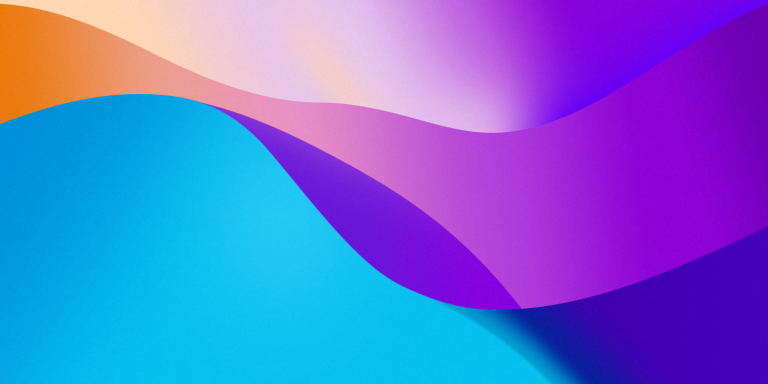
Reproduce this background procedurally as a Shadertoy shader.

```glsl
#define ORANGE vec3(0.92, 0.48, 0.05)
#define PEACH vec3(1.00, 0.84, 0.70)
#define PINK vec3(0.91, 0.57, 0.77)
#define LILAC vec3(0.90, 0.77, 0.93)
#define ORCHID vec3(0.69, 0.25, 0.86)
#define MAGENTA vec3(0.55, 0.01, 0.84)
#define VIOLET vec3(0.40, 0.00, 0.96)
#define INDIGO vec3(0.25, 0.00, 0.69)
#define NAVY vec3(0.00, 0.14, 0.60)
#define AZURE vec3(0.00, 0.56, 0.85)
#define CYAN vec3(0.02, 0.75, 0.94)
#define GRAIN 0.012

// Cubic through two knots, each given as (x, height, slope)
float span(float x, vec3 a, vec3 b) {
    float w = b.x - a.x;
    float t = clamp((x - a.x) / w, 0.0, 1.0);
    float bend = w * t * (1.0 - t) * ((1.0 - t) * a.z - t * b.z);
    return mix(a.y, b.y, t * t * (3.0 - 2.0 * t)) + bend;
}

float ribbonTop(float x) {
    vec3 slope = vec3(0.391, 0.865, -0.50), shelf = vec3(0.833, 0.733, 0.0);
    vec3 dip = vec3(1.094, 0.6875, -0.28), valley = vec3(1.281, 0.654, 0.0);
    vec3 rise = vec3(1.615, 0.771, 0.61);
    if (x < slope.x) return span(x, vec3(0.0, 0.990, -0.05), slope);
    if (x < shelf.x) return span(x, slope, shelf);
    if (x < dip.x) return span(x, shelf, dip);
    if (x < valley.x) return span(x, dip, valley);
    if (x < rise.x) return span(x, valley, rise);
    return span(x, rise, vec3(2.0, 0.990, 0.40));
}

float ribbonBottom(float x) {
    vec3 crest = vec3(0.359, 0.755, 0.0), fall = vec3(0.703, 0.604, -1.18);
    vec3 ease = vec3(1.042, 0.258, -0.50), valley = vec3(1.292, 0.193, 0.0);
    if (x < crest.x) return span(x, vec3(0.0, 0.677, 0.38), crest);
    if (x < fall.x) return span(x, crest, fall);
    if (x < ease.x) return span(x, fall, ease);
    if (x < valley.x) return span(x, ease, valley);
    return span(x, valley, vec3(2.0, 0.411, 0.48));
}

float leafTop(float x) {
    vec3 tip = vec3(0.469, 0.743, -0.15), middle = vec3(0.911, 0.570, -0.55);
    if (x < tip.x) return span(x, vec3(0.0, 0.60, 0.40), tip);
    if (x < middle.x) return span(x, tip, middle);
    return span(x, middle, vec3(1.359, 0.195, -1.30));
}

// Antialiased coverage of the positive side
float cover(float d) {
    return clamp(d / max(fwidth(d), 1e-5) + 0.5, 0.0, 1.0);
}

float glow(vec2 q, vec2 size) {
    q /= size;
    return exp(-dot(q, q));
}

float hash(vec2 p) {
    vec3 q = fract(vec3(p.xyx) * 0.1031);
    q += dot(q, q.yzx + 33.33);
    return fract((q.x + q.y) * q.z);
}

vec3 skyColor(vec2 p, float above) {
    float u = p.x + 0.5 * (p.y - 0.8);
    vec3 c = mix(PEACH, LILAC, smoothstep(0.35, 0.82, u));
    c = mix(c, ORCHID, 0.9 * smoothstep(0.95, 1.42, u));
    c = mix(c, MAGENTA, smoothstep(1.30, 1.60, u));
    // Pale fold and light in the valley
    float fold = p.x - 0.77 - 1.1 * pow(1.0 - p.y, 1.5);
    c = mix(c, PEACH, 0.55 * glow(vec2(fold, p.y - 0.80), vec2(0.08, 0.16)));
    c = mix(c, LILAC, 0.65 * glow(p - vec2(1.20, 0.66), vec2(0.15, 0.12)));
    // Violet rim above the rising edge
    float rim = exp(-above * 7.0) * smoothstep(1.28, 1.52, p.x);
    return mix(c, VIOLET, rim);
}

vec3 ribbonColor(vec2 p) {
    float u = p.x + 0.12 * (p.y - 0.6);
    vec3 c = mix(ORANGE, vec3(0.93, 0.62, 0.56), smoothstep(0.0, 0.50, u));
    c = mix(c, PINK, smoothstep(0.40, 0.80, u));
    c = mix(c, ORCHID, smoothstep(0.72, 1.34, u));
    c = mix(c, MAGENTA, smoothstep(1.25, 1.72, u));
    return mix(c, vec3(0.42, 0.0, 0.70), smoothstep(1.72, 2.08, u + 0.2 * (p.y - 0.7)));
}

vec3 blueColor(vec2 p) {
    vec3 c = mix(AZURE, CYAN, smoothstep(-0.10, 0.75, p.x + 0.7 * (0.5 - p.y)));
    return mix(c, vec3(0.17, 0.79, 0.95), 0.8 * glow(p - vec2(0.74, 0.42), vec2(0.22, 0.28)));
}

vec3 shadeColor(vec2 p, float away) {
    vec3 c = mix(vec3(0.0, 0.62, 0.82), NAVY, smoothstep(0.0, 0.09, away));
    c = mix(c, INDIGO, smoothstep(0.04, 0.26, away));
    return mix(c, vec3(0.28, 0.0, 0.73), smoothstep(1.6, 2.0, p.x));
}

void mainImage(out vec4 fragColor, in vec2 fragCoord) {
    vec2 p = fragCoord / iResolution.xy * vec2(2.0, 1.0);
    float top = p.y - ribbonTop(p.x);
    float bottom = p.y - ribbonBottom(p.x);
    float leaf = leafTop(p.x) - p.y;

    // Blue sheet with its shaded right side
    float edge = p.y - span(p.x, vec3(1.107, 0.229, -0.42), vec3(1.4375, 0.0, -1.0));
    float away = (edge + max(p.x - 1.4375, 0.0)) * 0.75;
    float shaded = smoothstep(-0.006, 0.006, away) * smoothstep(1.09, 1.16, p.x);
    vec3 color = mix(blueColor(p), shadeColor(p, away), shaded);

    // Ribbon and the leaf folded under it
    vec3 leafColor = mix(vec3(0.41, 0.08, 0.85), vec3(0.52, 0.0, 0.87), smoothstep(0.9, 1.3, p.x));
    leafColor = mix(leafColor, vec3(0.56, 0.24, 0.85), 0.75 * exp(-max(leaf, 0.0) * 16.0) * smoothstep(1.35, 0.8, p.x));
    vec3 upper = mix(ribbonColor(p), leafColor, cover(leaf));
    color = mix(color, upper, cover(bottom));
    color = mix(color, skyColor(p, max(top, 0.0)), cover(top));

    // Fine grain
    color += GRAIN * (hash(floor(p * 256.0)) - 0.5);
    fragColor = vec4(clamp(color, 0.0, 1.0), 1.0);
}
```
